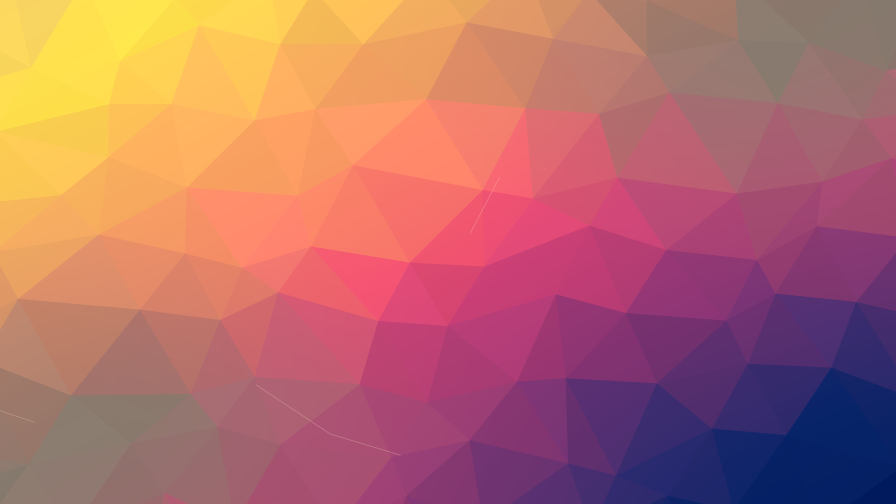
This background is drawn by a WebGL 1 fragment shader. Its source:

```glsl
precision highp float;
// Low-poly mesh of flat facets over a diagonal yellow, pink and navy gradient.

uniform vec2 u_resolution;

#define DENSITY vec2(6.0, 7.5)     // mesh cells per canvas height
#define ROW_SHIFT vec2(0.0, 0.2)
#define JITTER vec2(0.62, 0.42)    // vertex scatter, in cells
#define ROW_WAVE 0.2               // rise and fall of the rows, in cells
#define FACET_TINT 0.035           // brightness spread between facets
#define FACET_SCATTER 0.06         // spread of the sampled gradient position
#define FACET_SLOPE 0.22           // share of smooth gradient inside a facet
#define GLINT_WIDTH 0.0009
#define GLINT_ALPHA 0.25
#define GREY vec3(0.53, 0.48, 0.43)

vec2 hash2(vec2 p) {
  vec2 q = vec2(dot(p, vec2(127.1, 311.7)), dot(p, vec2(269.5, 183.3)));
  return fract(sin(q) * 43758.55);
}

vec3 ramp(vec3 color, vec3 next, float start, float end, float t) {
  return mix(color, next, clamp((t - start) / (end - start), 0.0, 1.0));
}

// Colour field: ramp along the falling diagonal, grey in the other corners.
vec3 field(vec2 uv) {
  float along = 0.5 * (uv.x + 1.0 - uv.y);
  float across = abs(uv.x + uv.y - 1.0);
  float offset = (along - 0.48) / 0.175;
  float grey = smoothstep(0.1, 0.75, across) * exp(-offset * offset);
  along -= 0.3 * across * across * smoothstep(0.5, 0.8, along);
  vec3 c = vec3(1.0, 0.85, 0.40);
  c = ramp(c, vec3(1.00, 0.88, 0.29), 0.00, 0.11, along);
  c = ramp(c, vec3(1.00, 0.68, 0.38), 0.11, 0.26, along);
  c = ramp(c, vec3(1.00, 0.50, 0.42), 0.26, 0.40, along);
  c = ramp(c, vec3(0.97, 0.33, 0.45), 0.40, 0.48, along);
  c = ramp(c, vec3(0.80, 0.25, 0.46), 0.48, 0.57, along);
  c = ramp(c, vec3(0.52, 0.20, 0.45), 0.57, 0.68, along);
  c = ramp(c, vec3(0.29, 0.18, 0.44), 0.68, 0.78, along);
  c = ramp(c, vec3(0.03, 0.14, 0.41), 0.78, 0.89, along);
  c = ramp(c, vec3(0.00, 0.10, 0.36), 0.89, 1.00, along);
  return mix(c, GREY, grey);
}

// Mesh vertex: staggered, waving rows with random scatter.
vec2 vertex(vec2 id) {
  vec2 v = id + vec2(0.5 * mod(id.y, 2.0), 0.0);
  float wave = ROW_WAVE * cos(2.0 * v.x - id.y - 4.1);
  return v + vec2(0.0, wave) + JITTER * (hash2(id) - 0.5);
}

float cross2(vec2 a, vec2 b) {
  return a.x * b.y - a.y * b.x;
}

float edgeDistance(vec2 p, vec2 a, vec2 b) {
  return cross2(b - a, p - a) / length(b - a);
}

// Facet colour times coverage in rgb, coverage in a.
vec4 facet(vec2 p, vec2 a, vec2 b, vec2 c, vec2 gridSize, float pixel) {
  float side = sign(cross2(b - a, c - a));
  float inside = min(side * edgeDistance(p, a, b),
                 min(side * edgeDistance(p, b, c), side * edgeDistance(p, c, a)));
  float cover = clamp(inside / pixel + 0.5, 0.0, 1.0);
  if (cover <= 0.0) return vec4(0.0);
  vec2 center = (a + b + c) / 3.0;
  vec2 random = hash2(floor(center * 64.0)) - 0.5;
  vec2 uv = (mix(center, p, FACET_SLOPE) - ROW_SHIFT) / gridSize;
  vec3 color = field(uv + FACET_SCATTER * random.yx * vec2(1.0, -1.0));
  return vec4(color * (1.0 + 2.0 * FACET_TINT * random.x), 1.0) * cover;
}

// Thin highlight along a segment.
float glint(vec2 p, vec2 a, vec2 b) {
  vec2 dir = b - a;
  float t = clamp(dot(p - a, dir) / dot(dir, dir), 0.0, 1.0);
  float soft = 0.5 / u_resolution.y;
  float dist = length(p - a - dir * t);
  return 1.0 - smoothstep(GLINT_WIDTH - soft, GLINT_WIDTH + soft, dist);
}

void main() {
  vec2 pos = gl_FragCoord.xy / u_resolution.y;
  vec2 gridSize = DENSITY * vec2(u_resolution.x / u_resolution.y, 1.0);
  vec2 p = pos * DENSITY + ROW_SHIFT;
  float pixel = 0.5 * (DENSITY.x + DENSITY.y) / u_resolution.y;

  // Split each nearby quad along its shorter diagonal.
  vec4 sum = vec4(field((p - ROW_SHIFT) / gridSize), 1.0) * 0.0001;
  for (int j = -1; j <= 1; j++) {
    for (int i = -2; i <= 1; i++) {
      vec2 id = floor(p) + vec2(float(i), float(j));
      vec2 a = vertex(id);
      vec2 b = vertex(id + vec2(1.0, 0.0));
      vec2 c = vertex(id + vec2(1.0, 1.0));
      vec2 d = vertex(id + vec2(0.0, 1.0));
      if (distance(a, c) < distance(b, d)) {
        sum += facet(p, a, b, c, gridSize, pixel) + facet(p, a, c, d, gridSize, pixel);
      } else {
        sum += facet(p, a, b, d, gridSize, pixel) + facet(p, b, c, d, gridSize, pixel);
      }
    }
  }
  vec3 color = sum.rgb / sum.a;

  // A few pale hairlines.
  float shine = glint(pos, vec2(0.933, 0.537), vec2(0.991, 0.648));
  shine = max(shine, glint(pos, vec2(0.509, 0.236), vec2(0.655, 0.139)));
  shine = max(shine, glint(pos, vec2(0.655, 0.139), vec2(0.794, 0.097)));
  shine = max(shine, glint(pos, vec2(0.0, 0.185), vec2(0.069, 0.162)));
  gl_FragColor = vec4(mix(color, vec3(1.0, 0.85, 0.75), GLINT_ALPHA * shine), 1.0);
}
```
